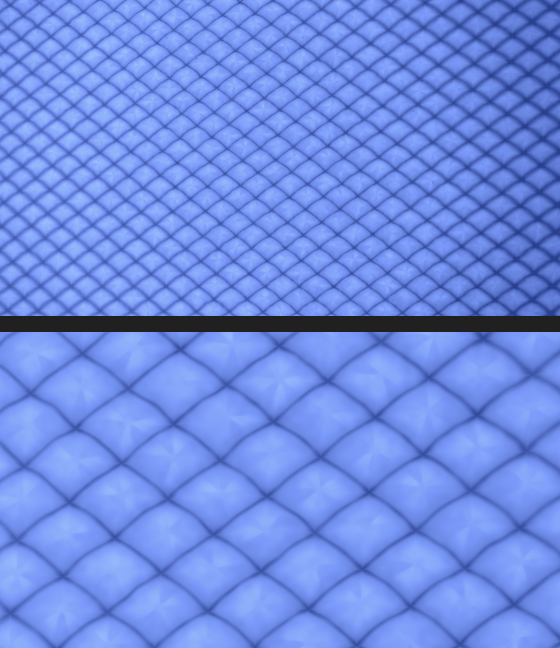
Top, the full canvas; bottom, a detail of the centre.
Reproduce this texture procedurally as a WebGL 1 fragment shader.

```glsl
precision mediump float;
// Blue sheet of embossed pillow lenses on a slanted diamond lattice, softly out of focus at the sides.
uniform vec2 u_resolution;

// Lattice, in canvas heights with the centre of the canvas as zero
const vec2 NODE = vec2(-0.113, 0.069);
const vec2 STEP_DOWN = vec2(0.0498, -0.0382);
const vec2 STEP_UP = vec2(0.0565, 0.0412);
const float PITCH = 0.062;
const vec2 PERSPECTIVE = vec2(0.07, -0.03);
const float BULGE = 0.05;

// Seams
const float SEAM_WIDTH = 0.0021;
const float SEAM_BLUR = 0.0052;
const float SEAM_DEPTH = 0.29;
const float SEAM_WEAR = 0.45;
const float SEAM_WOBBLE = 0.0012;
const float NODE_RADIUS = 0.0085;
const float NODE_DEPTH = 0.18;
const float HALO_DEPTH = 0.13;

// Lens faces and wear
const float SECTORS = 9.0;
const float FACET_CONTRAST = 0.14;
const float CELL_VARIATION = 0.04;
const float GRAIN = 0.06;
const float SPECK_COUNT = 12.0;
const float SPECK_RADIUS = 0.0022;

// Colour ramp, with the middle colour at the knee
const vec3 DEEP = vec3(0.16, 0.25, 0.56);
const vec3 MIDDLE = vec3(0.48, 0.60, 0.975);
const vec3 PALE = vec3(0.63, 0.78, 0.99);
const float KNEE = 0.69;

float hash(vec2 p) {
  vec3 q = fract(vec3(p.xyx) * 0.1031);
  q += dot(q, q.yzx + 33.33);
  return fract((q.x + q.y) * q.z);
}

float noise(vec2 p) {
  vec2 i = floor(p);
  vec2 f = fract(p);
  f = f * f * (3.0 - 2.0 * f);
  return mix(mix(hash(i), hash(i + vec2(1.0, 0.0)), f.x),
             mix(hash(i + vec2(0.0, 1.0)), hash(i + 1.0), f.x), f.y);
}

// Lattice coordinates, one unit per cell along each step
vec2 toLattice(vec2 p) {
  vec2 q = p / (1.0 + dot(PERSPECTIVE, p)) - NODE;
  float area = STEP_DOWN.x * STEP_UP.y - STEP_DOWN.y * STEP_UP.x;
  return vec2(q.x * STEP_UP.y - q.y * STEP_UP.x,
              STEP_DOWN.x * q.y - STEP_DOWN.y * q.x) / area;
}

// Brightness of soft pinwheel facets around a lens centre
float facets(vec2 local, vec2 cell) {
  float turn = (atan(local.y, local.x) / 6.2831853 + 0.5) * SECTORS;
  float sector = floor(turn);
  float next = mod(sector + 1.0, SECTORS);
  float blend = smoothstep(0.55, 1.0, fract(turn));
  vec2 seed = cell * 3.7 + 200.0;
  return mix(hash(seed + sector * 7.3), hash(seed + next * 7.3), blend) - 0.5;
}

// Small dark flecks scattered over the sheet
float specks(vec2 p, float aspect, float pixel) {
  float mask = 0.0;
  for (float i = 0.0; i < SPECK_COUNT; i++) {
    vec2 at = vec2(hash(vec2(i, 3.0)), hash(vec2(i, 17.0))) - 0.5;
    float radius = SPECK_RADIUS * mix(0.5, 1.0, hash(vec2(i, 41.0)));
    float d = length(p - at * vec2(aspect, 1.0));
    mask = max(mask, 1.0 - smoothstep(radius - pixel, radius + pixel, d));
  }
  return mask;
}

void main() {
  float pixel = 1.0 / u_resolution.y;
  float aspect = u_resolution.x * pixel;
  vec2 p = (gl_FragCoord.xy - 0.5 * u_resolution) * pixel;

  // Bow the seams so that the upper edges of each cell swell outward
  vec2 wobble = vec2(noise(p * 55.0 + 150.0), noise(p * 55.0 + 400.0)) - 0.5;
  vec2 uv = toLattice(p + 2.0 * SEAM_WOBBLE * wobble);
  uv += BULGE * abs(sin(3.14159265 * uv.yx)) * vec2(1.0, -1.0);
  vec2 cell = floor(uv);
  vec2 f = fract(uv);
  vec2 local = (STEP_DOWN * (f.x - 0.5) + STEP_UP * (f.y - 0.5)) / PITCH;
  vec2 edge = min(f, 1.0 - f) * PITCH;
  float seamDistance = min(edge.x, edge.y);

  // Focus follows a slanted band through the middle
  float blur = smoothstep(0.1, 0.85, abs(dot(p, vec2(0.88, 0.47)) + 0.03));

  // Light falls off to the right and into its corners
  float tone = 0.70 - 0.12 * p.x;
  tone -= 0.20 * smoothstep(0.55, 1.1, length(p + vec2(0.12, 0.0)));

  // Lens face: dome shade, crest light, facets, cell variation and grain
  float face = smoothstep(0.0, 0.018, seamDistance);
  vec2 crestOffset = local - vec2(0.0, 0.1);
  vec2 hub = local - vec2(0.04, 0.03);
  float pinwheel = facets(hub, cell) * smoothstep(0.02, 0.15, length(hub));
  tone += 0.09 * exp(-6.0 * dot(crestOffset, crestOffset)) + 0.06 * local.y;
  tone += FACET_CONTRAST * pinwheel * face * (1.0 - 0.5 * blur);
  tone += CELL_VARIATION * (hash(cell + 90.0) - 0.5) * face;
  tone += GRAIN * (noise(p * 120.0 + 300.0) - 0.5) * (1.0 - 0.5 * blur);

  // Worn seams in a soft halo, and the darker knots where they cross
  float width = SEAM_WIDTH + SEAM_BLUR * blur + 0.3 * pixel;
  float seam = exp(-pow(seamDistance / width, 2.0));
  float wear = 1.0 - SEAM_WEAR * noise(p * 75.0 + 500.0) * (1.0 - blur);
  float knot = exp(-dot(edge, edge) / pow(NODE_RADIUS + 0.4 * SEAM_BLUR * blur, 2.0));
  tone -= HALO_DEPTH * (1.0 - face) + NODE_DEPTH * knot;
  tone -= SEAM_DEPTH * seam * wear * (1.0 - 0.3 * blur);
  tone -= 0.25 * specks(p, aspect, pixel);

  tone = clamp(tone, 0.0, 1.0);
  vec3 colour = mix(DEEP, MIDDLE, min(tone / KNEE, 1.0));
  colour = mix(colour, PALE, max((tone - KNEE) / (1.0 - KNEE), 0.0));
  gl_FragColor = vec4(colour, 1.0);
}
```
